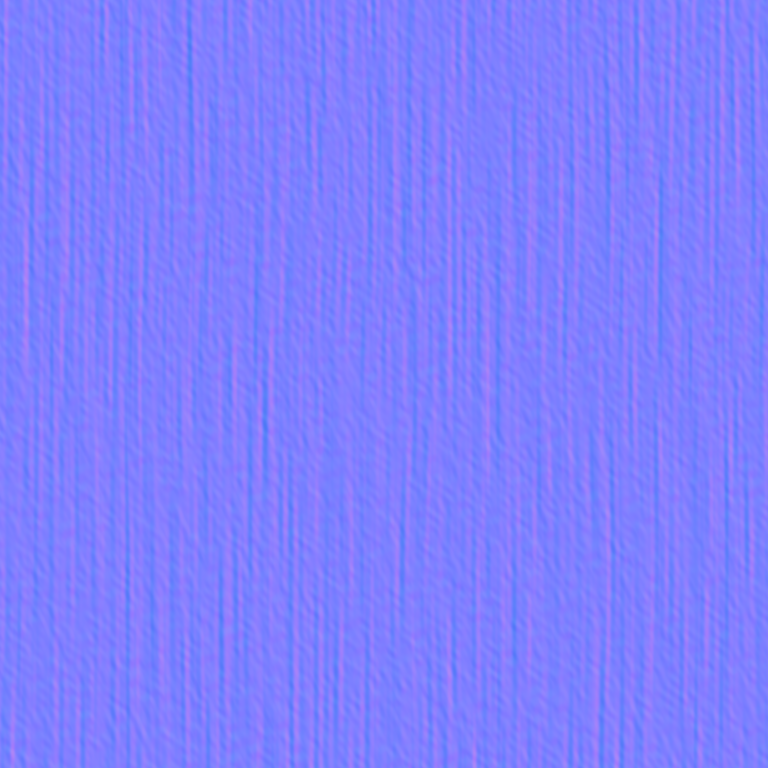
Reproduce this texture map procedurally as a Shadertoy shader.

```glsl
// Tangent-space normal map of a brushed, fibrous surface.
// Thin vertical streaks and a faint slanted grain form a height field,
// whose slopes are encoded as red, green and blue.

float hash(vec2 p) {
    vec3 q = fract(p.xyx * vec3(0.1031, 0.1030, 0.0973));
    q += dot(q, q.yzx + 33.33);
    return fract((q.x + q.y) * q.z);
}

// Smooth value noise on a square lattice
float valueNoise(vec2 p) {
    vec2 cell = floor(p), f = fract(p);
    f = f * f * (3.0 - 2.0 * f);
    return mix(mix(hash(cell), hash(cell + vec2(1, 0)), f.x),
               mix(hash(cell + vec2(0, 1)), hash(cell + vec2(1, 1)), f.x), f.y);
}

// Height along one fibre, with its own phase so that the ends are staggered
float fibre(float column, float y) {
    y += 17.0 * hash(vec2(column, 91.0));
    float f = fract(y);
    return mix(hash(vec2(column, floor(y))), hash(vec2(column, floor(y) + 1.0)),
               f * f * (3.0 - 2.0 * f));
}

// Neighbouring fibres blended across x
float streaks(vec2 p) {
    float column = floor(p.x), f = fract(p.x);
    return mix(fibre(column, p.y), fibre(column + 1.0, p.y), f * f * (3.0 - 2.0 * f));
}

float height(vec2 p) {
    // Gentle bending keeps the fibres from being perfectly straight
    vec2 bent = p + vec2(0.007 * valueNoise(p * vec2(9.0, 4.0) + 40.0), 0.0);
    float h = 0.00142 * streaks(bent * vec2(152.0, 6.5) + 200.0);
    h += 0.00125 * streaks(bent * vec2(101.0, 5.0) + 500.0);

    // Fine grain, elongated along a steep slant that falls to the right
    vec2 slanted = mat2(0.91, -0.41, 0.41, 0.91) * p;
    h += 0.00068 * valueNoise(slanted * vec2(150.0, 85.0) + 300.0);
    return h;
}

void mainImage(out vec4 fragColor, in vec2 fragCoord) {
    vec2 uv = fragCoord / iResolution.y;

    // Central differences give the surface slope
    vec2 e = vec2(0.0015, 0.0);
    vec2 slope = vec2(height(uv + e.xy) - height(uv - e.xy),
                      height(uv + e.yx) - height(uv - e.yx)) / (2.0 * e.x);

    vec3 normal = normalize(vec3(-slope, 1.0));
    fragColor = vec4(0.5 + 0.5 * normal, 1.0);
}
```
